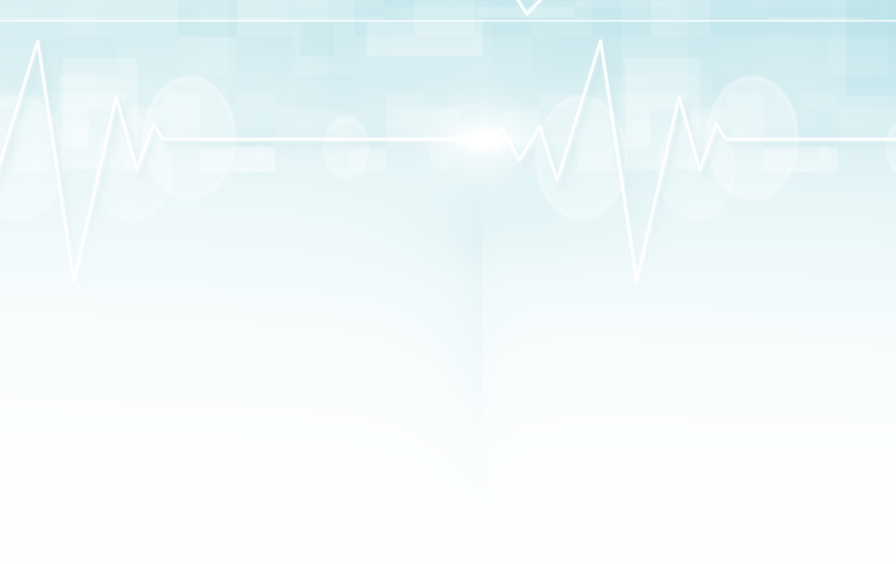
Reproduce this background procedurally as a WebGL 2 fragment shader.

```glsl
#version 300 es
precision highp float;
// Pale teal medical backdrop: a soft vertical fade with faint panels and lens
// discs, crossed by a white pulse trace that repeats along x with a glow on
// the seam. Lengths are in canvas heights, origin at the lower left.

uniform vec2 u_resolution;
out vec4 fragColor;

const vec3 WHITE = vec3(0.992, 0.997, 0.997);
const vec3 TEAL = vec3(0.78, 0.91, 0.93);
const float PERIOD = 0.998;       // width of one repeat
const float SEAM = 0.855;         // where a repeat begins
const float BASELINE = 0.753;     // height of the flat trace
const float TOP_RULE = 0.963;     // thin line below the top strip
const float TRACE_WIDTH = 0.0028;
const float FADE_POWER = 2.4;
const float PANEL_CONTRAST = 0.20;
const float DISC_STRETCH = 1.35;
const vec2 SHADOW_SHIFT = vec2(0.008, -0.008);

// Corners of the pulse within one repeat
const int CORNERS = 12;
const vec2 PULSE[CORNERS] = vec2[](
  vec2(0.0, 0.753), vec2(0.037, 0.770), vec2(0.066, 0.716), vec2(0.102, 0.776),
  vec2(0.133, 0.680), vec2(0.210, 0.927), vec2(0.274, 0.502), vec2(0.349, 0.828),
  vec2(0.386, 0.699), vec2(0.415, 0.780), vec2(0.432, 0.753), vec2(0.998, 0.753));

// Discs: centre, horizontal radius, strength
const int DISCS = 7;
const vec4 DISC[DISCS] = vec4[](
  vec4(0.479, 0.755, 0.083, 0.30), vec4(0.176, 0.720, 0.083, 0.30),
  vec4(0.380, 0.700, 0.070, 0.22), vec4(0.757, 0.738, 0.042, 0.25),
  vec4(0.925, 0.726, 0.021, 0.18), vec4(0.282, 0.768, 0.017, 0.18),
  vec4(0.606, 0.730, 0.012, 0.15));

float hash(vec2 p) {
  vec3 q = fract(vec3(p.xyx) * 0.1031);
  q += dot(q, q.yzx + 33.33);
  return fract((q.x + q.y) * q.z);
}

float segment(vec2 p, vec2 a, vec2 b) {
  vec2 d = b - a;
  return length(p - a - d * clamp(dot(p - a, d) / dot(d, d), 0.0, 1.0));
}

float pulseDistance(vec2 p) {
  float d = 1.0;
  for (int i = 1; i < CORNERS; i++) d = min(d, segment(p, PULSE[i - 1], PULSE[i]));
  return d;
}

// Soft-edged box mask
float box(vec2 p, vec2 low, vec2 high, float soft) {
  vec2 m = smoothstep(low - soft, low + soft, p) * (1.0 - smoothstep(high - soft, high + soft, p));
  return m.x * m.y;
}

// Random panel tone, from -0.5 to 0.5
float panels(vec2 p, vec2 size) {
  return hash(floor(p / size) + 17.0) - 0.5;
}

void main() {
  float pixel = 1.0 / u_resolution.y;
  vec2 p = gl_FragCoord.xy * pixel;
  float across = gl_FragCoord.x / u_resolution.x;
  vec2 local = vec2(mod(p.x - SEAM, PERIOD), p.y);

  // Vertical fade, deeper to the right and beside the seam
  float tone = 0.95 * pow(p.y, FADE_POWER) * mix(0.83, 1.22, across);
  float seamSide = p.x < SEAM ? 15.0 : 22.0;
  float seamDepth = p.x < SEAM ? 0.17 : 0.07;
  tone += seamDepth * exp(-abs(p.x - SEAM) * seamSide) * smoothstep(0.0, 0.5, p.y)
        * (1.0 - smoothstep(0.56, 0.72, p.y));
  tone += 0.12 * exp(-pow((p.x - 0.93) / 0.2, 2.0)) * smoothstep(0.48, 0.60, p.y)
        * (1.0 - smoothstep(0.66, 0.80, p.y));

  // Panels: wide blocks, thin stripes and a row of pale squares
  float upper = smoothstep(0.70, 0.93, p.y);
  tone += PANEL_CONTRAST * upper * panels(p, vec2(0.105, 0.0667));
  tone += 0.6 * PANEL_CONTRAST * upper * panels(p, vec2(0.058, 0.40));
  float squares = max(panels(local + 3.0, vec2(0.066, 0.068)), 0.0);
  tone -= 0.35 * squares * box(p, vec2(-0.1, 0.695), vec2(2.0, 0.835), pixel);
  tone -= 0.15 * box(local, vec2(0.253, 0.70), vec2(0.386, 0.897), pixel);
  tone -= 0.22 * box(p, vec2(0.65, 0.90), vec2(SEAM, TOP_RULE), pixel);
  tone += 0.15 * box(p, vec2(0.533, 0.90), vec2(0.591, TOP_RULE), pixel);
  tone += 0.15 * box(p, vec2(1.50, 0.83), vec2(1.70, 1.10), pixel);
  float strip = smoothstep(TOP_RULE - pixel, TOP_RULE + pixel, p.y);
  tone -= strip * (0.12 + 0.25 * panels(p, vec2(0.17, 0.019)));

  // Shade hugging the flat trace
  float flatPart = smoothstep(0.43, 0.52, local.x);
  tone += 0.13 * flatPart * exp(-abs(p.y - BASELINE - 0.008) * 60.0);

  vec3 color = mix(WHITE, TEAL, max(tone, 0.0));

  // Translucent discs with a brighter rim
  for (int i = 0; i < DISCS; i++) {
    vec2 q = local - DISC[i].xy;
    q.x -= PERIOD * floor(q.x / PERIOD + 0.5);
    float r = length(q * vec2(1.0, 1.0 / DISC_STRETCH)) - DISC[i].z;
    float fill = 1.0 - smoothstep(-0.004, 0.002, r);
    float rim = exp(-pow((r + 0.004) / 0.004, 2.0));
    color = mix(color, WHITE, DISC[i].w * (fill + 0.5 * rim));
  }

  // Trace, its shadow and the tip of the trace entering at the top
  vec2 tip = vec2(0.934, 0.975);
  float tipLine = min(segment(p, tip, vec2(0.912, 1.01)), segment(p, tip, vec2(0.968, 1.01)));
  float trace = min(pulseDistance(local), tipLine);
  float shadow = pulseDistance(local - SHADOW_SHIFT);
  color = mix(color, TEAL * 0.96, 0.30 * exp(-shadow * 130.0) * smoothstep(0.45, 0.8, p.y));
  float line = 1.0 - smoothstep(TRACE_WIDTH - pixel, TRACE_WIDTH + pixel, trace);
  color = mix(color, vec3(1.0), 0.92 * line + 0.15 * exp(-trace * 160.0) * (1.0 - line));
  float rule = 1.0 - smoothstep(0.0, 0.0015 + pixel, abs(p.y - TOP_RULE));
  color = mix(color, vec3(1.0), 0.75 * rule);

  // Flare on the seam: round core and long streak
  vec2 f = p - vec2(SEAM, BASELINE);
  float flare = 0.85 * exp(-length(f * vec2(1.0, 2.0)) * 22.0)
              + 0.45 * exp(-dot(f, f) * 160.0)
              + 0.6 * exp(-abs(f.x) * 12.0 - abs(f.y) * 110.0);
  color = mix(color, vec3(1.0), min(flare, 1.0));

  fragColor = vec4(color, 1.0);
}
```
